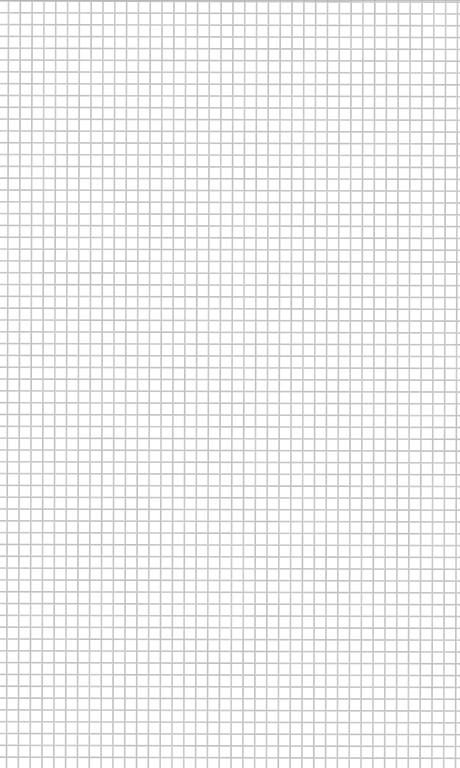
A Shadertoy shader for this pattern:

```glsl
// Square graph paper: thin grey rules on white, very slightly tilted and unevenly inked.

const float CELLS_DOWN = 65.0;              // cells over the canvas height
const vec2  RULE_PHASE = vec2(0.17, 0.37);  // nearest rule from the centre, in cells
const float TILT       = 0.0026;            // clockwise skew of the sheet, radians
const float RULE_WIDTH = 0.137;             // in cells
const float EDGE_WIDTH = 0.06;              // dark upper sheet edge, in cells
const float INK_VARIATION = 0.12;
const vec3  PAPER = vec3(1.0);
const vec3  INK   = vec3(0.775);
const vec3  EDGE  = vec3(0.66);

float hash(vec2 p) {
    vec3 q = fract(vec3(p.xyx) * 0.1031);
    q += dot(q, q.yzx + 33.33);
    return fract((q.x + q.y) * q.z);
}

float valueNoise(vec2 p) {
    vec2 i = floor(p), f = fract(p);
    f = f * f * (3.0 - 2.0 * f);
    return mix(mix(hash(i), hash(i + vec2(1.0, 0.0)), f.x),
               mix(hash(i + vec2(0.0, 1.0)), hash(i + vec2(1.0, 1.0)), f.x), f.y);
}

// Share of a pixel covered by a rule, given the distance to its middle
float ruleCoverage(float dist, float width, float pixel) {
    float lo = max(-0.5 * width, dist - 0.5 * pixel);
    float hi = min( 0.5 * width, dist + 0.5 * pixel);
    return clamp((hi - lo) / pixel, 0.0, 1.0);
}

// One family of rules across u; ink strength drifts along v
float rules(float u, float v, float seed, float pixel) {
    float index = floor(u + 0.5);
    float drift = valueNoise(vec2(index * 7.0 + seed, v * 0.35 + 90.0));
    float strength = 1.0 + INK_VARIATION * (2.0 * drift - 1.0);
    return strength * ruleCoverage(u - index, RULE_WIDTH, pixel);
}

void mainImage(out vec4 fragColor, in vec2 fragCoord) {
    float pixel = CELLS_DOWN / iResolution.y;
    vec2 p = (fragCoord - 0.5 * iResolution.xy) * pixel;

    // Tilted grid coordinates, with rules at whole numbers
    vec2 g = p + TILT * vec2(-p.y, p.x) - RULE_PHASE;

    float vertical = rules(g.x, g.y, 11.0, pixel);
    float horizontal = rules(g.y, g.x, 53.0, pixel);
    vec3 color = mix(PAPER, INK, max(vertical, horizontal));

    // Upper sheet edge
    float fromTop = 0.5 * CELLS_DOWN - p.y;
    float edge = ruleCoverage(fromTop - 0.5 * EDGE_WIDTH, EDGE_WIDTH, pixel);
    color = mix(color, EDGE, edge);

    fragColor = vec4(color, 1.0);
}
```
